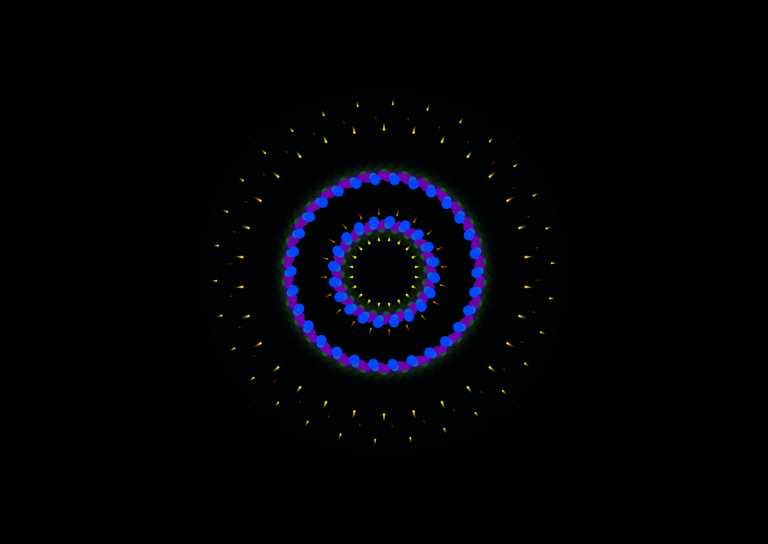
This background is drawn by a WebGL 2 fragment shader. Its source:

```glsl
#version 300 es
precision highp float;
// Two beaded neon rings with soft trails, surrounded by radial golden sparks on black.
uniform vec2 u_resolution;
out vec4 fragColor;

const float TAU = 6.2831853;
const vec3 BLUE = vec3(0.0, 0.28, 1.0);
const vec3 PURPLE = vec3(0.43, 0.0, 0.68);
const vec3 INDIGO = vec3(0.15, 0.04, 0.45);
const vec3 TEAL = vec3(0.04, 0.42, 0.72);
const vec3 GREEN = vec3(0.08, 0.36, 0.12);
const vec3 MOSS = vec3(0.09, 0.23, 0.04);
const vec3 NAVY = vec3(0.01, 0.05, 0.09);
const vec3 YELLOW = vec3(1.0, 0.85, 0.1);
const vec3 ORANGE = vec3(0.8, 0.42, 0.04);
const vec3 RED = vec3(0.5, 0.08, 0.02);

// Fold the plane into one of count sectors; x then points outward.
vec2 foldSector(vec2 p, float count, float degrees) {
  float sector = TAU / count;
  float a = atan(p.y, p.x) - radians(degrees);
  a -= sector * round(a / sector);
  return length(p) * vec2(cos(a), sin(a));
}

float coverage(float d, float pixel) {
  return smoothstep(0.75 * pixel, -0.75 * pixel, d);
}

// Coverage of a circle of evenly spaced discs.
float beads(vec2 p, float count, float degrees, float ring, float size, float pixel) {
  vec2 q = foldSector(p, count, degrees);
  return coverage(length(q - vec2(ring, 0.0)) - size, pixel);
}

// Tapered streaks, bright at the inner end and fading outward.
float sparks(vec2 p, float count, float degrees, float ring, float len, float width, float pixel) {
  vec2 q = foldSector(p, count, degrees);
  float t = clamp((q.x - ring) / len, 0.0, 1.0);
  float d = length(q - vec2(ring + t * len, 0.0));
  return coverage(d - width * (1.0 - 0.7 * t), pixel) * (1.0 - 0.85 * t);
}

// Overlapping translucent discs that dim as they drift away from a ring.
vec3 trail(vec3 col, vec2 p, float count, float ring, float drift, float size, float strength, float pixel) {
  const int STEPS = 10;
  for (int i = STEPS - 1; i >= 0; i--) {
    float t = float(i) / float(STEPS);
    float m = beads(p, count, 4.0 + 5.3 * float(i), ring + drift * t, size, pixel);
    vec3 tint = mix(MOSS, NAVY, smoothstep(0.0, 0.65, t));
    col = mix(col, tint * strength * (1.0 - t), 0.75 * m);
  }
  return col;
}

// One beaded ring, painted from the dark back layers to the blue front.
vec3 beadRing(vec3 col, vec2 p, float count, float degrees, float ring, float shift, float size, float pixel) {
  float sector = 360.0 / count;
  col = mix(col, INDIGO, beads(p, count, degrees + 0.72 * sector, ring + shift, size, pixel));
  col = mix(col, GREEN, beads(p, count, degrees + 0.55 * sector, ring + 1.35 * shift, 0.72 * size, pixel));
  col = mix(col, INDIGO, beads(p, count, degrees + 0.18 * sector, ring + 0.8 * shift, size, pixel));
  col = mix(col, PURPLE, beads(p, count, degrees + 0.36 * sector, ring + 0.6 * shift, size, pixel));
  col = mix(col, PURPLE, beads(p, count, degrees - 0.3 * sector, ring + 0.75 * shift, 0.8 * size, pixel));
  col = mix(col, TEAL, beads(p, count, degrees + 0.1 * sector, ring + 0.65 * shift, 0.75 * size, pixel));
  return mix(col, BLUE, beads(p, count, degrees, ring, size, pixel));
}

void main() {
  float pixel = 1.0 / u_resolution.y;
  vec2 p = (gl_FragCoord.xy - 0.5 * u_resolution) * pixel;
  float r = length(p);

  // Barely lit scalloped disc and faint outer spokes
  float edge = 0.335 + 0.006 * abs(cos(15.0 * atan(p.y, p.x)));
  vec3 col = vec3(0.0, 0.011, 0.008) * coverage(r - edge, 4.0 * pixel);
  col += vec3(0.035, 0.025, 0.01) * sparks(p, 120.0, 0.0, 0.345, 0.055, 0.0012, pixel);
  col += vec3(0.04, 0.008, 0.012) * sparks(p, 60.0, 3.0, 0.265, 0.045, 0.0012, pixel);

  // Soft halo around the large ring
  float outside = max(r - 0.176, 0.0) / 0.022;
  col += vec3(0.01, 0.055, 0.045) * exp(-outside * outside) * smoothstep(0.158, 0.176, r);

  // Beaded rings with their trails
  col = trail(col, p, 30.0, 0.179, 0.032, 0.0115, 0.85, pixel);
  col = trail(col, p, 20.0, 0.081, -0.038, 0.0095, 0.8, pixel);
  col = beadRing(col, p, 30.0, -0.6, 0.170, 0.0095, 0.0095, pixel);
  col = beadRing(col, p, 20.0, -6.7, 0.094, -0.011, 0.0095, pixel);

  // Sparks on both sides of the small ring
  col += YELLOW * sparks(p, 20.0, 9.0, 0.0595, 0.007, 0.0022, pixel);
  col += ORANGE * sparks(p, 20.0, 5.0, 0.107, 0.012, 0.0016, pixel);

  // Wide circles of sparks
  col += YELLOW * sparks(p, 30.0, 6.0, 0.262, 0.012, 0.0023, pixel);
  col += RED * sparks(p, 30.0, 9.0, 0.284, 0.004, 0.0013, pixel);
  col += YELLOW * sparks(p, 30.0, 3.0, 0.309, 0.008, 0.0018, pixel);

  fragColor = vec4(min(col, 1.0), 1.0);
}
```
